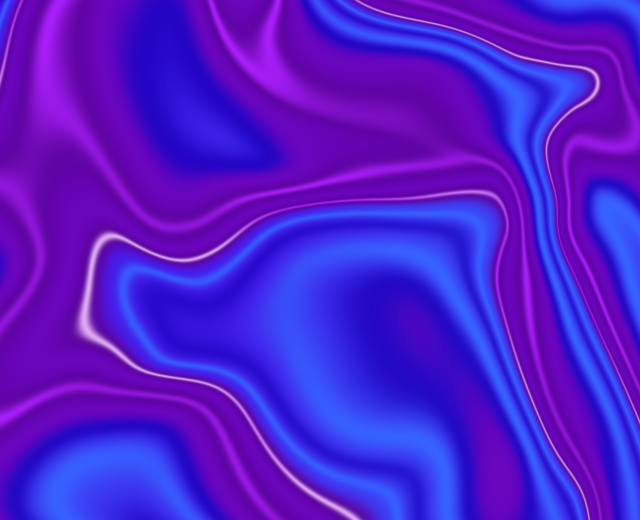
A Shadertoy shader for this background:

```glsl
#define PURPLE vec3(0.42, 0.02, 0.75)
#define PLUM vec3(0.30, 0.00, 0.52)
#define INDIGO vec3(0.27, 0.11, 0.92)
#define DEEP_BLUE vec3(0.10, 0.00, 0.74)
#define AZURE vec3(0.21, 0.39, 1.00)
#define VIOLET vec3(0.66, 0.12, 0.98)
#define PINK vec3(0.87, 0.66, 0.95)
#define FLOW_SCALE 1.55
#define WARP 0.42
#define BANDS 1.95
#define BAND_START 0.12
#define FOLD_DEPTH 1.30

vec2 gradientAt(vec2 cell) {
    vec3 a = fract(cell.xyx * vec3(0.1031, 0.1030, 0.0973));
    a += dot(a, a.yzx + 33.33);
    float angle = 6.2832 * fract((a.x + a.y) * a.z);
    return vec2(cos(angle), sin(angle));
}

// Gradient noise, about -0.7 to 0.7
float noise(vec2 p) {
    vec2 i = floor(p), f = p - i;
    vec2 s = f * f * f * (f * (f * 6.0 - 15.0) + 10.0);
    vec2 e = vec2(0.0, 1.0);
    float low = mix(dot(gradientAt(i), f),
                    dot(gradientAt(i + e.yx), f - e.yx), s.x);
    float high = mix(dot(gradientAt(i + e.xy), f - e.xy),
                     dot(gradientAt(i + e.yy), f - e.yy), s.x);
    return mix(low, high, s.y);
}

vec2 noise2(vec2 p) {
    return vec2(noise(p + vec2(17.3, 4.1)), noise(p + vec2(5.7, 31.9)));
}

// Height of the liquid surface; its contours carry the colours
float flowHeight(vec2 p) {
    vec2 q = p + WARP * noise2(p * 1.5);
    q += 0.2 * WARP * noise2(q * 3.6 + 9.0);

    // Stretch the flow along the falling diagonal
    vec2 along = vec2(0.77, -0.64);
    vec2 r = vec2(dot(q, along) * 0.8, dot(q, along.yx * vec2(-1.0, 1.0)) * 1.15);
    r *= FLOW_SCALE;
    float h = BANDS * (noise(r + 12.4) + 0.18 * noise(r * 2.1 + 3.7));

    // A steep fold packs the contours on the right
    float across = dot(q - vec2(0.97, 0.55), vec2(0.82, 0.57));
    return BAND_START + h + FOLD_DEPTH * smoothstep(-0.12, 0.18, across);
}

float cyclicDistance(float a, float b) {
    return abs(fract(a - b + 0.5) - 0.5);
}

// Soft stripe that never gets thinner than the filter width
float stripe(float h, float center, float width, float blur) {
    float wide = sqrt(width * width + blur * blur);
    float d = cyclicDistance(h, center) / wide;
    return exp(-d * d) * width / wide;
}

vec3 liquidColor(float h, float blur, float tint, float gloss) {
    // Broad purple and blue fields
    float blueField = 1.0 - smoothstep(0.19, 0.30, cyclicDistance(h, 0.62));
    vec3 color = mix(PURPLE, mix(INDIGO, AZURE, 0.5 * tint), blueField);

    // Blue glow between deep shadows
    color = mix(color, DEEP_BLUE, 0.80 * stripe(h, 0.39, 0.060, blur));
    color = mix(color, AZURE, mix(0.6, 1.0, tint) * stripe(h, 0.52, 0.055, blur));
    color = mix(color, DEEP_BLUE, 0.65 * stripe(h, 0.67, 0.050, blur));
    color = mix(color, AZURE, 0.85 * stripe(h, 0.77, 0.028, blur));

    // Bright rims with dark flanks, fading along their length
    color = mix(color, PLUM, 0.85 * stripe(h, 0.13, 0.080, blur));
    color = mix(color, VIOLET, mix(1.0, 0.7, gloss) * stripe(h, 0.13, 0.034, blur));
    color = mix(color, PLUM, 0.75 * stripe(h, 0.91, 0.045, blur));
    vec3 rim = mix(VIOLET, PINK, gloss);
    return mix(color, rim, stripe(h, 0.91, 0.014, blur));
}

void mainImage(out vec4 fragColor, in vec2 fragCoord) {
    vec2 p = fragCoord / iResolution.y;
    float h = flowHeight(p);
    float tint = smoothstep(-0.25, 0.35, noise(p * 1.3 + 40.2));
    float gloss = smoothstep(-0.35, 0.15, noise(p * 1.9 + 71.6));
    fragColor = vec4(liquidColor(h, 0.5 * fwidth(h), tint, gloss), 1.0);
}
```
